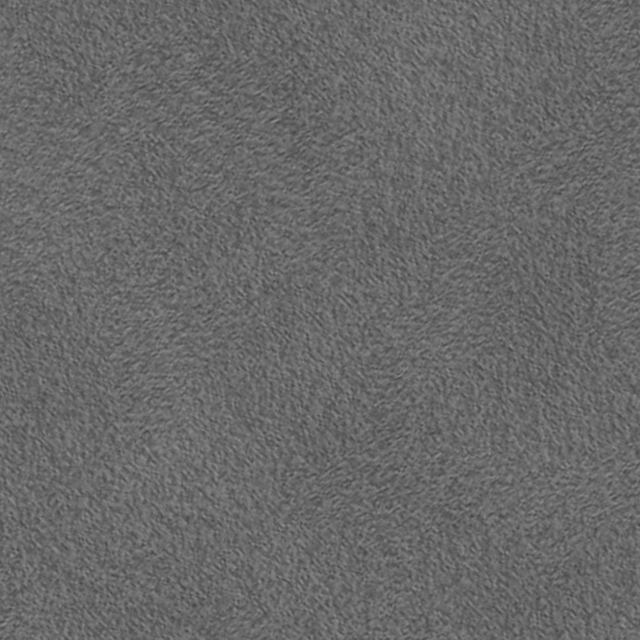
Reproduce this texture procedurally as a three.js fragment shader.

```glsl
// Fine grey suede: short, dense nap fibres over a faint cloudy mottling.
// Two diagonal stretched noises, each shaded on one side, are blended so that
// the nap drifts; a finer noise adds grit and soft clouds vary the tone.

varying vec2 vUv;

const vec3 BASE_COLOR = vec3(0.414, 0.414, 0.414);
const vec2 FIBRE_FREQ = vec2(168.0, 240.0);  // cells along and across a fibre
const float FIBRE_SHADE = 0.45;              // dark flank beside each fibre
const float GRIT_FREQ = 275.0;
const float CLOUD_FREQ = 5.0;
const float DRIFT_FREQ = 8.0;
const float WARP_FREQ = 50.0;
const float WARP_SIZE = 0.002;
const float FALLING_ANGLE = -0.8;
const float RISING_ANGLE = 0.5;
const float FIBRE_CONTRAST = 0.075;
const float GRIT_CONTRAST = 0.044;
const float CLOUD_CONTRAST = 0.022;

float hash(vec2 p) {
  return fract(sin(dot(p, vec2(12.9898, 78.233))) * 43758.5453);
}

// Smooth value noise from -1 to 1
float noise(vec2 p) {
  vec2 cell = floor(p);
  vec2 f = fract(p);
  f = f * f * (3.0 - 2.0 * f);
  float low = mix(hash(cell), hash(cell + vec2(1.0, 0.0)), f.x);
  float high = mix(hash(cell + vec2(0.0, 1.0)), hash(cell + 1.0), f.x);
  return 2.0 * mix(low, high, f.y) - 1.0;
}

vec2 rotate(vec2 p, float angle) {
  float c = cos(angle);
  float s = sin(angle);
  return vec2(c * p.x + s * p.y, c * p.y - s * p.x);
}

// Layered noise for the broad tone
float clouds(vec2 p) {
  float sum = 0.0;
  float weight = 0.5;
  for (int i = 0; i < 4; i++) {
    sum += weight * noise(p);
    p = rotate(p, 0.6) * 2.0 + 17.3;
    weight *= 0.6;
  }
  return sum;
}

// Fibres along one direction, lit on one flank and shaded on the other
float strokes(vec2 p, float angle) {
  vec2 q = rotate(p, angle) * FIBRE_FREQ + 31.7 * angle;
  return noise(q) - FIBRE_SHADE * noise(q + vec2(0.3, 1.0));
}

// Short fibres whose lean drifts between two diagonals
float fibres(vec2 p) {
  float lean = smoothstep(-0.5, 0.7, noise(p * DRIFT_FREQ + 5.1));
  float blend = mix(strokes(p, FALLING_ANGLE), strokes(p, RISING_ANGLE), lean);
  // Keep the contrast even where both directions overlap
  return blend / length(vec2(lean, 1.0 - lean));
}

void main() {
  // Bend the fibres a little so that no grid shows
  vec2 bend = vec2(noise(vUv * WARP_FREQ), noise(vUv * WARP_FREQ + 53.9));
  vec2 p = vUv + WARP_SIZE * bend;

  float tone = FIBRE_CONTRAST * fibres(p);
  tone += GRIT_CONTRAST * noise(rotate(p, 0.35) * GRIT_FREQ + 11.3);
  tone += CLOUD_CONTRAST * clouds(vUv * CLOUD_FREQ + 3.7);

  gl_FragColor = vec4(BASE_COLOR + tone, 1.0);
}
```
